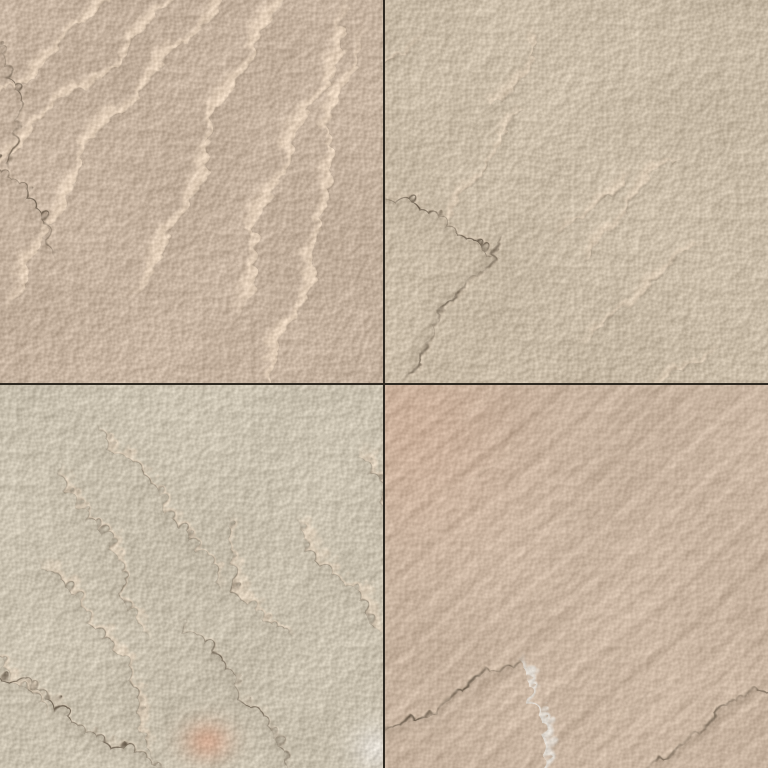
Reproduce this texture procedurally as a Shadertoy shader.

```glsl
const float TILES = 2.0;
const float GROUT_HALF_WIDTH = 0.0012;
const vec3 GROUT = vec3(0.17, 0.15, 0.12);
const vec3 PALE_EDGE = vec3(0.94, 0.86, 0.77);
const vec3 SHADOW = vec3(0.38, 0.33, 0.27);
const vec3 RUST = vec3(0.82, 0.60, 0.49);
const vec3 CHALK = vec3(0.89, 0.87, 0.84);

// Slabs are ordered from the lower left, row by row
const vec3 STONE[4] = vec3[4](
    vec3(0.785, 0.75, 0.68), vec3(0.785, 0.705, 0.628),
    vec3(0.77, 0.695, 0.62), vec3(0.785, 0.73, 0.65));
// Cleavage angle, pale strength, shadow strength, ledge length
const vec4 CLEAVAGE[4] = vec4[4](
    vec4(-1.02, 0.65, 0.45, 0.50), vec4(0.72, 0.15, 0.08, 0.30),
    vec4(1.10, 0.95, 0.15, 1.00), vec4(0.85, 0.60, 0.25, 0.34));
// Main fracture and its side split: start and end inside the slab
const vec4 FRACTURE[4] = vec4[4](
    vec4(-0.04, 0.25, 0.45, -0.03), vec4(-0.05, 0.06, 0.38, 0.28),
    vec4(-0.04, 0.66, 0.14, 0.32), vec4(-0.05, 0.52, 0.29, 0.29));
const vec4 SPLIT[4] = vec4[4](
    vec4(0.48, 0.41, 0.75, -0.03), vec4(0.68, -0.02, 1.06, 0.23),
    vec4(-0.02, 0.92, 0.05, 0.55), vec4(0.30, 0.42, 0.05, -0.02));

vec2 hash2(vec2 p) {
    vec2 k = vec2(dot(p, vec2(127.1, 311.7)), dot(p, vec2(269.5, 183.3)));
    return fract(sin(k) * 43758.55);
}

// Distance to the nearest scattered cell point
float cellular(vec2 p) {
    vec2 cell = floor(p), local = fract(p);
    float nearest = 2.0;
    for (int y = -1; y <= 1; y++)
        for (int x = -1; x <= 1; x++) {
            vec2 o = vec2(x, y);
            nearest = min(nearest, length(o + hash2(cell + o) - local));
        }
    return nearest;
}

// Slope of the pitted surface, lit from the upper left
float relief(vec2 p, float scale) {
    vec2 toLight = vec2(-0.22, 0.22);
    return cellular(p * scale - toLight) - cellular(p * scale + toLight);
}

float wobble(float x, float seed) {
    return 0.022 * sin(8.0 * x + seed) + 0.012 * sin(21.0 * x + 2.3 * seed)
         + 0.005 * sin(57.0 * x + 4.1 * seed) + 0.003 * sin(131.0 * x + seed);
}

float mottle(vec2 p) {
    p += 0.12 * sin(p.yx * 7.0 + vec2(1.0, 4.0));
    return (sin(p.x * 6.0 + p.y * 4.0) + sin(p.y * 13.0 - p.x * 9.0)
          + 0.6 * sin(p.x * 31.0 + p.y * 27.0)) / 2.6;
}

float blob(vec2 p, vec2 center, vec2 radius) {
    vec2 d = (p - center) / radius;
    return exp(-dot(d, d));
}

// Broken layer edge: x = pale face, y = thin shadow with a soft slope below
vec2 ledge(vec2 p, vec2 a, vec2 b, float bow, float width, float seed) {
    float len = distance(a, b);
    vec2 axis = (b - a) / len;
    float along = dot(p - a, axis), t = along / len;
    float across = dot(p - a, vec2(-axis.y, axis.x))
                 - bow * 4.0 * t * (1.0 - t) - wobble(along, seed);
    float fade = smoothstep(0.0, 0.12, t) * (1.0 - smoothstep(0.86, 1.0, t));
    float w = width * (0.65 + 0.35 * sin(along * 29.0 + seed));
    float face = smoothstep(-0.003, 0.003, across)
               * (1.0 - smoothstep(0.3 * w, 1.2 * w + 0.006, across));
    float line = across / 0.0045;
    float broken = 0.72 + 0.28 * sin(along * 37.0 + 3.0 * seed);
    float slope = 0.2 * exp(-abs(across) / 0.02) * (1.0 - smoothstep(-0.003, 0.003, across));
    return fade * vec2(face, max(exp(-line * line) * broken, slope));
}

vec3 slab(vec2 q, int id, vec2 uv) {
    vec4 style = CLEAVAGE[id];
    vec2 dir = vec2(cos(style.x), sin(style.x)), side = vec2(-dir.y, dir.x);
    vec3 color = STONE[id] + 0.022 * mottle(uv * 2.0 + float(id));
    // Stains and fine diagonal bedding
    float isLowerLeft = float(id == 0), isLowerRight = float(id == 1), isUpperLeft = float(id == 2);
    color = mix(color, RUST, isLowerLeft * 0.6 * blob(q, vec2(0.54, 0.07), vec2(0.06, 0.05)));
    color = mix(color, CHALK, isLowerLeft * 0.8 * blob(q, vec2(0.98, 0.05), vec2(0.06)));
    color = mix(color, RUST, isLowerRight * 0.18 * blob(q, vec2(0.05, 0.9), vec2(0.3)));
    float bed = dot(q, side) + 0.006 * sin(dot(q, dir) * 9.0);
    color += isLowerRight * 0.013 * (sin(bed * 83.0) + sin(bed * 137.0 + 1.0) + sin(bed * 211.0));
    // Ledges fan out across the cleavage direction
    vec2 rough = q + 0.026 * (cellular(uv * 70.0) - 0.45);
    vec2 edges = vec2(0.0);
    for (int i = 0; i < 7; i++) {
        vec2 rnd = hash2(vec2(float(i) + 3.0, float(id) * 7.0 + 2.0));
        float offset = (float(i) + 0.25 + 0.5 * rnd.x) / 7.0 - 0.5;
        float angle = style.x - 0.85 * isUpperLeft * offset;
        vec2 mid = 0.5 + side * offset * 1.25 + dir * (rnd.y - 0.5) * 0.5;
        vec2 reach = vec2(cos(angle), sin(angle)) * style.w * (0.35 + 0.3 * rnd.x);
        float width = 0.016 + 0.036 * style.y * rnd.y;
        vec2 layer = ledge(rough, mid - reach, mid + reach, 0.06 * (rnd.x - 0.5), width, 40.0 * rnd.y);
        edges = max(edges, layer * style.yz);
    }
    // Deeper fractures, and a chalky vein in one slab
    vec4 f = FRACTURE[id], s = SPLIT[id];
    vec2 deep = ledge(rough, f.xy, f.zw, 0.03, 0.014, 2.0 + float(id));
    vec2 fork = ledge(rough, s.xy, s.zw, 0.01, 0.014, 5.0 + float(id));
    edges = max(edges, max(deep, fork * 0.8) * vec2(0.35, 0.95));
    float vein = ledge(rough, vec2(0.32, 0.29), vec2(0.41, -0.05), 0.035, 0.022, 1.0).x;
    color = mix(color, PALE_EDGE, 0.75 * edges.x);
    color = mix(color, CHALK, 0.9 * isLowerRight * vein);
    color = mix(color, SHADOW, 0.85 * edges.y);
    float grain = 0.085 * relief(uv, 190.0) + 0.07 * relief(uv + 3.0, 95.0) + 0.035 * relief(uv + 7.0, 43.0);
    return color + grain * (1.0 - 0.25 * isLowerRight);
}

void mainImage(out vec4 fragColor, in vec2 fragCoord) {
    vec2 uv = fragCoord / iResolution.xy;
    vec2 tile = min(floor(uv * TILES), TILES - 1.0);
    vec3 color = slab(uv * TILES - tile, int(tile.x + TILES * tile.y), uv);
    // Narrow joints between the slabs
    vec2 toJoint = abs(uv - 0.5);
    float blur = 0.5 / iResolution.y;
    float joint = 1.0 - smoothstep(GROUT_HALF_WIDTH - blur, GROUT_HALF_WIDTH + blur, min(toJoint.x, toJoint.y));
    fragColor = vec4(mix(color, GROUT, joint), 1.0);
}
```
